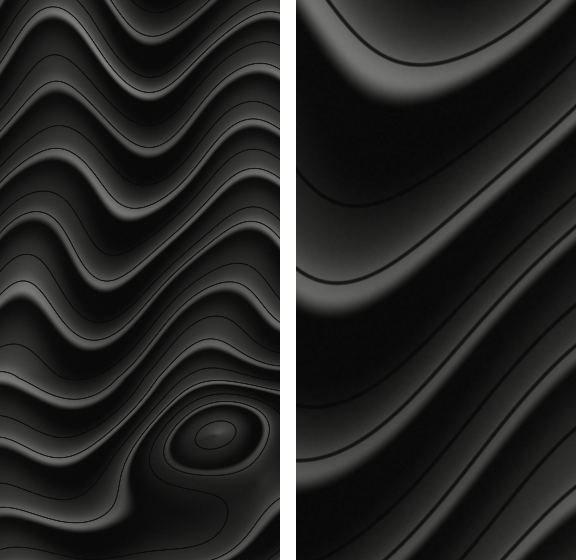
Left: the whole. Right: its middle third, enlarged.
Write a Shadertoy shader that draws this background.

```glsl
// Dark sculpted folds: overlapping wavy layers with soft lips, deep shadows and fine contour lines.

const float TAU = 6.2831853;

float hash(float n) {
    return fract(sin(n * 91.7 + 3.1) * 4375.5);
}

float grain(vec2 cell) {
    return fract(sin(dot(cell, vec2(12.99, 78.23))) * 4375.5);
}

float mound(vec2 p, vec2 center, vec2 size) {
    vec2 q = (p - center) / size;
    return exp(-dot(q, q));
}

// Sideways swell shared by the layers: 1 in a trough, -1 on a crest.
float swell(vec2 p) {
    float depth = min(p.y, 1.35);
    float trough = 0.57 - 0.14 * depth * depth;
    return cos(TAU * 1.35 * (p.x - trough));
}

// Layer coordinate: each whole number is the edge of one fold.
float foldField(vec2 p) {
    float u = p.y + 0.3 * min(p.y, 1.4) * (p.x - 0.5);
    u -= 0.14 * swell(p) * (1.0 - 0.55 * smoothstep(1.3, 1.8, p.y));
    u += 0.014 * sin(7.0 * p.x + 9.0 * p.y) + 0.012 * sin(13.0 * p.x - 6.0 * p.y);

    // Curl in the lower right, with a valley running beneath it.
    vec2 tilted = vec2(p.x, p.y + 0.3 * (p.x - 0.75));
    u += 0.34 * mound(tilted, vec2(0.78, 1.54), vec2(0.32, 0.15));
    u -= 0.30 * mound(p, vec2(0.68, 1.95), vec2(0.30, 0.27));
    return (u - 0.02) / 0.21;
}

// Thin line of constant width at one level of the layer.
float contour(float t, float level, float slope) {
    float dist = abs(t - level) / slope;
    return 1.0 - smoothstep(0.0008, 0.0036, dist);
}

void mainImage(out vec4 fragColor, in vec2 fragCoord) {
    // Canvas width is one unit; y runs downward from the top edge.
    vec2 p = vec2(fragCoord.x, iResolution.y - fragCoord.y) / iResolution.x;

    float s = foldField(p);
    vec2 e = vec2(0.002, 0.0);
    vec2 grad = vec2(foldField(p + e.xy) - s, foldField(p + e.yx) - s) / e.x;
    float slope = max(length(grad), 0.6);
    vec2 facing = grad / slope;

    float layer = floor(s);
    float t = fract(s);
    float vary = hash(layer);
    float dip = 0.5 + 0.5 * swell(p);

    // Surface brightens toward its lip; troughs hold a longer shadow.
    float shadowEnd = mix(-0.25, 0.28, dip) + 0.1 * (vary - 0.5);
    float ramp = smoothstep(shadowEnd, 0.92, t);
    float occlusion = smoothstep(-0.08, 0.32, t);
    float lip = smoothstep(0.55, 0.87, t);
    float light = 0.82 + 0.25 * facing.y - 0.18 * facing.x;
    light *= 0.92 + 0.16 * sin(5.0 * p.x + 3.0 * p.y + 6.0 * vary);

    float tone = 0.19 * ramp * occlusion + 0.15 * lip * lip;
    tone *= light * (0.88 + 0.24 * vary);

    // The lip rolls over into the shadow of the next layer.
    tone *= 1.0 - smoothstep(0.87, 1.0, t);
    tone += 0.036 + 0.012 * (1.0 - dip);

    // Engraved contours follow the folds.
    float drift = 0.05 * sin(4.0 * p.x + 5.0 * vary);
    float lines = contour(t, 0.40 + 0.12 * vary + drift, slope);
    lines = max(lines, contour(t, 0.80 + 0.4 * drift, slope));
    tone = mix(tone, 0.03, 0.8 * lines);

    tone += 0.008 * (grain(floor(p * 256.0)) - 0.5);
    fragColor = vec4(tone * vec3(1.0, 1.0, 0.98), 1.0);
}
```
